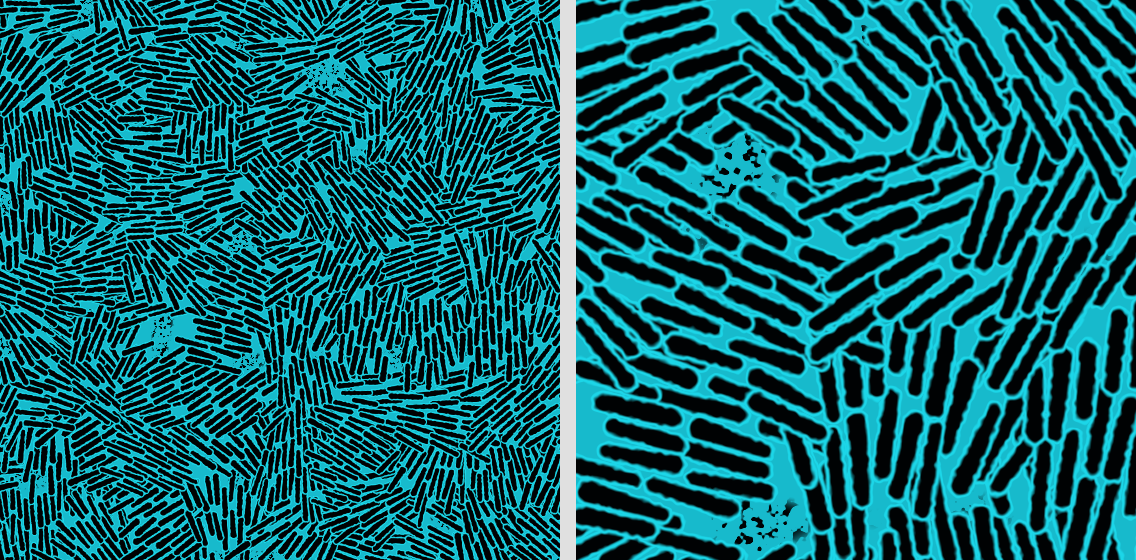
Left: the whole. Right: its middle third, enlarged.
Write a WebGL 2 fragment shader that draws this pattern.

```glsl
#version 300 es
precision highp float;

uniform vec2 u_resolution;
out vec4 fragColor;

vec2 hash(vec2 p) {
  vec3 q = fract(p.xyx * vec3(0.1031, 0.1030, 0.0973));
  q += dot(q, q.yzx + 33.33);
  return fract((q.xx + q.yz) * q.zy);
}

float noise(vec2 p) {
  vec2 i = floor(p), f = fract(p);
  f = f * f * (3.0 - 2.0 * f);
  return mix(mix(hash(i).x, hash(i + vec2(1, 0)).x, f.x),
             mix(hash(i + vec2(0, 1)).x, hash(i + 1.0).x, f.x), f.y);
}

mat2 turn(float a) {
  return mat2(cos(a), sin(a), -sin(a), cos(a));
}

// Each bundle of parallel rods owns one cell of a jittered grid
vec2 bundleSeed(vec2 cell) {
  return (cell + 0.12 + 0.76 * hash(cell + 17.0)) / 8.5;
}

float nearestSeedDistance(vec2 p) {
  float best = 1e3;
  for (int j = -1; j <= 1; j++)
    for (int i = -1; i <= 1; i++)
      best = min(best, distance(p, bundleSeed(floor(p * 8.5) + vec2(i, j))));
  return best;
}

float voidMask(vec2 p) {
  return noise(p * 14.0 + 5.0);
}

// Paints one bundle; x is ink coverage, y the distance to the closest rod
void paintBundle(vec2 p, vec2 cell, float rough, float aa, inout vec2 ink) {
  vec2 seed = bundleSeed(cell), kind = hash(cell + 71.0), form = hash(cell + 133.0);
  mat2 frame = turn(kind.x * 3.14159);
  vec2 q = (p - seed) * frame;
  float pitch = mix(0.0110, 0.0140, kind.y);
  float period = mix(0.051, 0.062, form.y);
  float fan = (form.x - 0.5) * 14.0;
  float midLane = round(q.y / pitch);

  for (int j = -2; j <= 2; j++) {
    float lane = midLane + float(j);
    float shift = hash(vec2(lane, 9.0) + cell * 13.0).x;
    float midSlot = round(q.x / period - shift);
    for (int i = -1; i <= 1; i++) {
      float slot = midSlot + float(i);
      vec2 id = vec2(lane, slot) + cell * 37.0;
      vec2 vary = hash(id), shape = hash(id + 211.0);
      vec2 center = vec2((slot + shift) * period, lane * pitch);
      center += (vary - 0.5) * vec2(0.012, 0.0016);

      // Tapered capsule, fanned out across the bundle
      float tilt = clamp(fan * center.y, -0.42, 0.42) + (shape.x - 0.5) * 0.22;
      vec2 r = (q - center) * turn(tilt);
      float radius = pitch * mix(0.30, 0.38, shape.y);
      float halfLength = period * mix(0.42, 0.53, vary.x) - radius;
      float along = clamp(r.x, -halfLength, halfLength);
      radius *= 1.0 + 0.22 * (vary.y - 0.5) * 2.0 * along / halfLength;
      float d = length(r - vec2(along, 0.0)) - radius + rough;
      if (d > 0.006) continue;

      // Bundles reach a little into their neighbours and skip bare patches
      vec2 place = seed + frame * center;
      if (distance(place, seed) > nearestSeedDistance(place) + 0.011) continue;
      if (voidMask(place) > 0.91) continue;

      // A clear margin cuts earlier rods before this one is inked
      float margin = 1.0 - smoothstep(-aa, aa, d - 0.0026);
      float rod = 1.0 - smoothstep(-aa, aa, d);
      ink.x = max(ink.x * (1.0 - margin), rod);
      ink.y = min(ink.y, d);
    }
  }
}

void main() {
  float size = min(u_resolution.x, u_resolution.y);
  vec2 p = gl_FragCoord.xy / size;
  float aa = max(0.0012, 0.7 / size);
  float rough = (noise(p * 300.0) - 0.5) * 0.0017;
  vec2 ink = vec2(0.0, 1.0);

  // Row-major order keeps the overlaps consistent everywhere
  vec2 home = floor(p * 8.5);
  for (int j = -1; j <= 1; j++)
    for (int i = -1; i <= 1; i++)
      paintBundle(p, home + vec2(i, j), rough, aa, ink);

  // Fine crumbs scattered in the bare patches
  float grain = 0.65 * noise(turn(0.6) * p * 230.0) + 0.35 * noise(p * 470.0);
  float crumbs = smoothstep(0.60, 0.70, grain) * smoothstep(0.83, 0.91, voidMask(p));
  ink.x = max(ink.x, crumbs * smoothstep(0.001, 0.004, ink.y));

  // Cyan ground, brighter along the rod edges
  vec3 cyan = vec3(0.09, 0.73, 0.80);
  vec3 rim = vec3(0.11, 0.84, 0.91);
  vec3 black = vec3(0.0, 0.008, 0.01);
  vec3 ground = mix(rim, cyan, smoothstep(0.0016, 0.0027, ink.y));
  fragColor = vec4(mix(ground, black, ink.x), 1.0);
}
```
